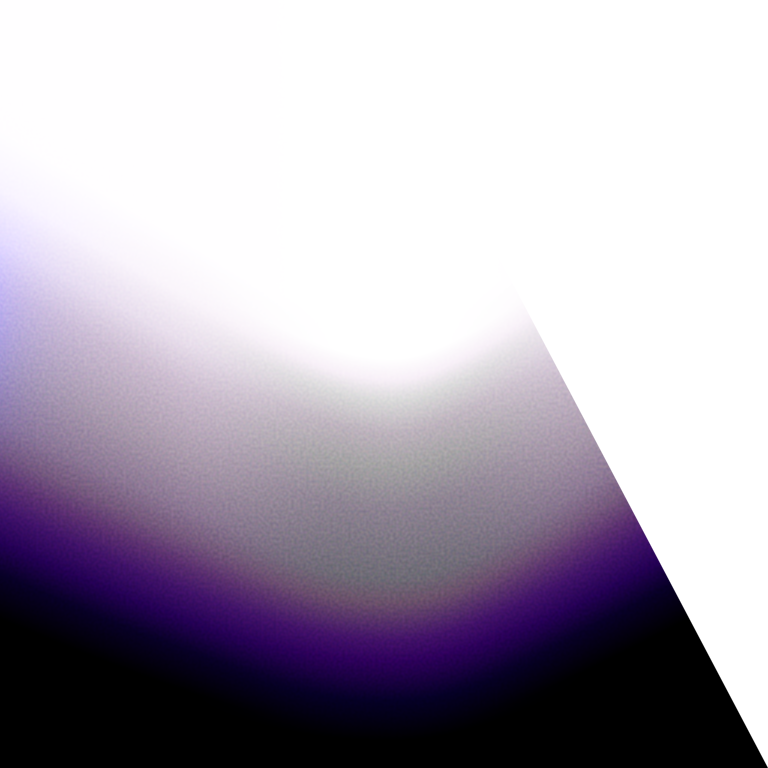
A WebGL 2 fragment shader for this background:

```glsl
#version 300 es
precision highp float;

uniform vec2 u_resolution;
out vec4 fragColor;

const int STOPS = 12;

// Colour stops: rgb, then position along the glow
const vec4 CORE[STOPS] = vec4[STOPS](
  vec4(0.00, 0.00, 0.00, -0.38), vec4(0.02, 0.00, 0.15, -0.23),
  vec4(0.18, 0.00, 0.36, -0.08), vec4(0.26, 0.07, 0.41, 0.00),
  vec4(0.42, 0.32, 0.42, 0.14), vec4(0.43, 0.42, 0.46, 0.23),
  vec4(0.55, 0.51, 0.57, 0.49), vec4(0.64, 0.635, 0.64, 0.65),
  vec4(0.74, 0.70, 0.74, 0.78), vec4(0.85, 0.85, 0.85, 0.90),
  vec4(0.97, 0.94, 0.97, 0.98), vec4(1.00, 1.00, 1.00, 1.06));

const vec4 FLANK[STOPS] = vec4[STOPS](
  vec4(0.00, 0.00, 0.00, -0.34), vec4(0.03, 0.00, 0.15, -0.20),
  vec4(0.14, 0.00, 0.33, -0.10), vec4(0.25, 0.07, 0.41, 0.00),
  vec4(0.36, 0.19, 0.44, 0.09), vec4(0.46, 0.35, 0.49, 0.18),
  vec4(0.55, 0.47, 0.58, 0.28), vec4(0.66, 0.60, 0.67, 0.45),
  vec4(0.80, 0.74, 0.81, 0.69), vec4(0.91, 0.87, 0.92, 0.84),
  vec4(0.98, 0.96, 0.98, 1.00), vec4(1.00, 0.995, 1.00, 1.18));

vec3 ramp(vec4 stops[STOPS], float t) {
  vec3 colour = stops[0].rgb;
  for (int i = 1; i < STOPS; i++) {
    float from = stops[i - 1].w;
    float k = clamp((t - from) / (stops[i].w - from), 0.0, 1.0);
    colour = mix(colour, stops[i].rgb, k);
  }
  return colour;
}

// Rounded valley with its own slope and softness on each side
float valley(float d, float base, vec2 left, vec2 right) {
  vec2 shape = d < 0.0 ? left : right;
  return base + shape.x * (sqrt(d * d + shape.y * shape.y) - shape.y);
}

vec2 gradient(vec2 cell) {
  vec3 p = fract(cell.xyx * vec3(0.1031, 0.1030, 0.0973));
  p += dot(p, p.yzx + 33.33);
  float angle = 6.2832 * fract((p.x + p.y) * p.z);
  return vec2(cos(angle), sin(angle));
}

float gradientNoise(vec2 p) {
  vec2 i = floor(p), f = fract(p);
  vec2 u = f * f * (3.0 - 2.0 * f);
  vec2 e = vec2(1.0, 0.0);
  float a = dot(gradient(i), f);
  float b = dot(gradient(i + e.xy), f - e.xy);
  float c = dot(gradient(i + e.yx), f - e.yx);
  float d = dot(gradient(i + e.xx), f - e.xx);
  return mix(mix(a, b, u.x), mix(c, d, u.x), u.y);
}

void main() {
  vec2 uv = gl_FragCoord.xy / u_resolution;
  float d = uv.x - 0.508;

  // Curved glow between a dark rim and a white rim
  float darkRim = valley(d, 0.167, vec2(0.50, 0.213), vec2(0.62, 0.15));
  float whiteRim = valley(d, 0.512, vec2(0.60, 0.12), vec2(0.75, 0.10));
  float t = (uv.y - darkRim) / (whiteRim - darkRim);
  float side = smoothstep(0.04, 0.28, abs(d));
  vec3 colour = mix(ramp(CORE, t), ramp(FLANK, t), side);

  // Cool violet light on the left border
  float cool = exp(-uv.x / 0.06) * exp(-pow((uv.y - 0.58) / 0.15, 2.0));
  colour += cool * vec3(-0.03, -0.02, 0.16);

  // Fine grain, strongest in the middle tones
  vec2 grainPos = uv * 256.0;
  vec3 grain = vec3(gradientNoise(grainPos), gradientNoise(grainPos + 311.0),
                    gradientNoise(grainPos + 727.0));
  grain = mix(vec3(grain.x), grain, 0.5);
  colour += 0.3 * grain * colour * (1.0 - colour);

  // Slanted white plane on the right
  float edge = (uv.x + 0.527 * uv.y - 1.0) / length(vec2(1.0, 0.527));
  float soft = 0.75 / min(u_resolution.x, u_resolution.y);
  colour = mix(colour, vec3(1.0), smoothstep(-soft, soft, edge));

  fragColor = vec4(clamp(colour, 0.0, 1.0), 1.0);
}
```
